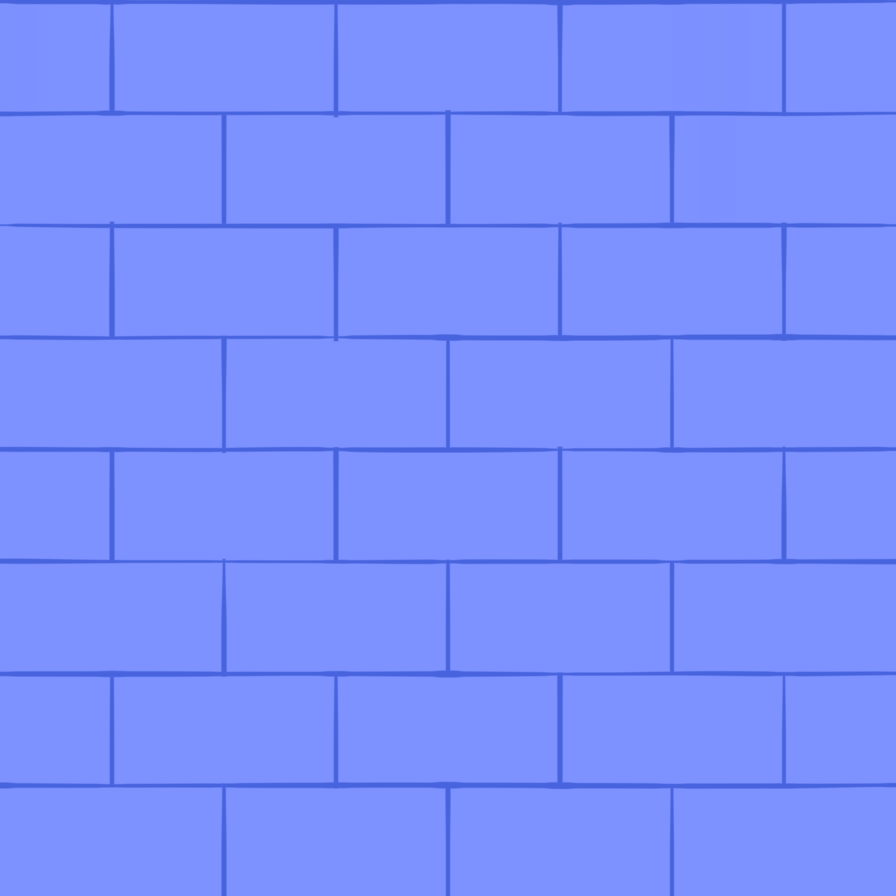
This texture map is drawn by a WebGL 1 fragment shader. Its source:

```glsl
precision highp float;

uniform vec2 u_resolution;

float hash(vec2 cell) {
    vec3 h = fract(cell.xyx * vec3(0.1031, 0.1030, 0.0973));
    h += dot(h, h.yzx + 33.33);
    return fract((h.x + h.y) * h.z);
}

// Smoothly varying random value along one line
float strokeNoise(float along, float line) {
    float i = floor(along);
    float t = smoothstep(0.0, 1.0, along - i);
    return mix(hash(vec2(i, line)), hash(vec2(i + 1.0, line)), t);
}

// Signed distance to the horizontal joint nearest to p
float bedJoint(vec2 p) {
    float line = min(floor(p.y * 8.0 + 0.5), 7.0);
    float halfWidth = mix(0.0015, 0.0031, strokeNoise(p.x * 6.0, line + 11.0));

    // Short swellings and nicks where the upright joints meet the line
    float node = floor(p.x * 8.0 + 0.5);
    float nearNode = 1.0 - smoothstep(0.006, 0.020, abs(p.x - node / 8.0));
    halfWidth += (hash(vec2(node, line + 31.0)) - 0.5) * 0.0018 * nearNode;

    float wobble = (strokeNoise(p.x * 9.0, line + 51.0) - 0.5) * 0.0012;
    return abs(p.y - line / 8.0 - wobble) - halfWidth;
}

// Signed distance to the upright joint of one row nearest to p
float headJoint(vec2 p, float row) {
    float shift = 0.5 - 0.5 * mod(row, 2.0);
    float joint = floor(p.x * 4.0 - shift + 0.5) + shift;
    if (joint < 0.25 || joint > 3.75 || row < 0.0 || row > 7.0) return 1.0;

    // Each stroke tapers between two random widths and may overshoot
    vec2 id = vec2(joint * 2.0, row + 71.0);
    float t = clamp(p.y * 8.0 - row, 0.0, 1.0);
    float halfWidth = mix(0.0014 + 0.0018 * hash(id),
                          0.0020 + 0.0012 * hash(id + 20.0), smoothstep(0.0, 0.6, t));
    float top = row / 8.0 - 0.0045 * hash(id + 40.0);
    float bottom = (row + 1.0) / 8.0 + 0.0040 * hash(id + 60.0);
    float beyond = max(top - p.y, p.y - bottom);
    return max(abs(p.x - joint / 4.0) - halfWidth, beyond);
}

void main() {
    vec2 p = gl_FragCoord.xy / u_resolution;
    p.y = 1.0 - p.y - 0.0018;

    // Rows count downward; neighbours are included for overshooting strokes
    float dist = bedJoint(p);
    float row = floor(p.y * 8.0);
    for (int i = -1; i <= 1; i++) {
        dist = min(dist, headJoint(p, row + float(i)));
    }

    float soft = max(0.0011, 0.7 / min(u_resolution.x, u_resolution.y));
    float mortar = 1.0 - smoothstep(-soft, soft, dist);

    vec3 brick = vec3(0.49, 0.57, 1.0);
    brick += (strokeNoise(p.x * 5.0, row) - 0.5) * 0.004;
    gl_FragColor = vec4(mix(brick, vec3(0.28, 0.39, 0.87), mortar), 1.0);
}
```
